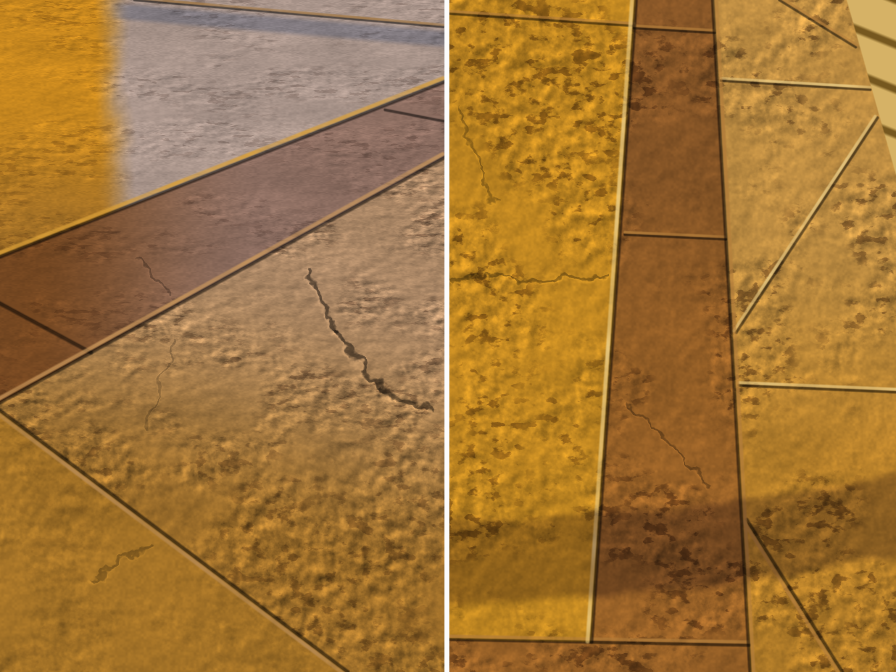
Write a Shadertoy shader that draws this texture.

```glsl
// Two panels of stamped stone paving in low sun, split by a white strip.
// Half-plane distances colour the slabs, shifted segments make lit grooves,
// and value noise gives mottling, relief, pits and cracks.

float hash(vec2 p) {
    vec3 q = fract(p.xyx * .1031);
    q += dot(q, q.yzx + 33.33);
    return fract((q.x + q.y) * q.z);
}

float noise(vec2 p) {
    vec2 i = floor(p), f = fract(p), e = vec2(0, 1);
    f = f * f * (3. - 2. * f);
    return mix(mix(hash(i), hash(i + e.yx), f.x),
               mix(hash(i + e), hash(i + 1.), f.x), f.y);
}

float fbm(vec2 p) {
    float sum = 0., amp = .533;
    for (int i = 0; i < 4; i++) {
        sum += amp * noise(p);
        p = mat2(1.6, 1.2, -1.2, 1.6) * p + 7.3;
        amp *= .5;
    }
    return sum;
}

// Lines are vec4(start, end); the positive side lies left of travel.
float side(vec2 p, vec4 l) {
    vec2 d = normalize(l.zw - l.xy);
    return dot(p - l.xy, vec2(-d.y, d.x));
}

float segment(vec2 p, vec4 l) {
    vec2 d = l.zw - l.xy, r = p - l.xy;
    return length(r - d * clamp(dot(r, d) / dot(d, d), 0., 1.));
}

float cover(float d, float soft) { return smoothstep(-soft, soft, d); }

// Dark groove with a lit rim on its positive side.
vec3 joint(vec3 col, vec2 p, vec4 l, float w, vec3 rim, float px) {
    vec2 n = normalize(vec2(l.y - l.w, l.z - l.x));
    float groove = 1. - smoothstep(w * .3, w + px, segment(p, l));
    float lit = 1. - smoothstep(w * .3, w + px, segment(p - n * w * 1.7, l));
    return mix(mix(col, col * .48, groove), rim, lit * (.5 + .4 * noise(p * 9.)));
}

// Wandering crack with a faint bright lip.
vec3 crack(vec3 col, vec2 p, vec4 l, float w, float depth) {
    vec2 q = p + .1 * (vec2(fbm(p * 13.), fbm(p * 13. + 31.)) - .5);
    w *= .2 + noise(p * 17.);
    float cut = 1. - smoothstep(w * .4, w + .006, segment(q, l));
    float lip = 1. - smoothstep(0., w + .012, segment(q + vec2(.6, 1) * w, l));
    return mix(col * (1. + .2 * lip * depth), col * .45, cut * depth);
}

// Mottling, side-lit relief and clustered dark pits.
vec3 stone(vec3 col, vec2 p, float rough, float pits) {
    float relief = fbm(p * 20.) - fbm(p * 20. + vec2(-.35, .45));
    float cluster = smoothstep(.36, .62, fbm(p * 3. + 4.));
    float pit = smoothstep(.56, .72, fbm(p * vec2(19, 29) + 9.)) * cluster;
    col *= .91 + .18 * fbm(p * 4.) + rough * relief * (.5 + cluster);
    col *= .96 + .08 * noise(p * 85.);
    return mix(col, col * vec3(.62, .57, .55), pit * pits);
}

vec3 leftPaving(vec2 p, float px) {
    vec4 upper = vec4(0, 1.854, 1.984, 2.635), lower = vec4(0, 1.203, 1.984, 2.297);
    vec4 diagonal = vec4(1.552, 0, 0, 1.167);
    vec3 peach = vec3(.8, .6, .36);
    float band = cover(side(p, lower), px), corner = cover(side(p, diagonal), px);
    // Ochre slabs, brown band, then a far slab half gold and half sky grey.
    vec3 c = mix(vec3(.6, .42, .16), vec3(.67, .53, .4), smoothstep(.8, 2.2, p.y + .25 * p.x));
    c = mix(c, vec3(.63, .44, .15), corner);
    vec3 brown = mix(vec3(.46, .28, .13), vec3(.55, .43, .38), smoothstep(.1, 1.2, p.x));
    c = mix(c, brown, band);
    float edge = .58 - .05 * p.y + .1 * fbm(p * 5.);
    vec3 gold = mix(vec3(.64, .44, .15), vec3(.78, .53, .12), smoothstep(1.9, 2.6, p.y));
    vec3 far = mix(gold, vec3(.66, .58, .54), cover(p.x - edge, .09));
    float strip = cover(.035 - abs(p.y - 2.995 + .085 * p.x), .015) * cover(p.x - .52, .06);
    far = mix(far, vec3(.45, .44, .48), strip * .75);
    c = mix(c, far, cover(side(p, upper), px));
    vec2 q = p * vec2(1, 1. + .4 * max(p.y - 1., 0.));
    c = stone(c, q, mix(.6 - .35 * corner, .22, band), mix(.55 - .45 * corner, .35, band));

    c = crack(c, p, vec4(1.38, 1.81, 1.51, 1.52), .012, .85);
    c = crack(c, p, vec4(1.51, 1.52, 1.69, 1.28), .017, .85);
    c = crack(c, p, vec4(1.7, 1.27, 1.9, 1.15), .014, .8);
    c = crack(c, p, vec4(.79, 1.49, .66, 1.1), .007, .4);
    c = crack(c, p, vec4(.68, .56, .41, .41), .007, .5);
    c = crack(c, p, vec4(.65, 1.84, .73, 1.67), .007, .5);

    c = joint(c, p, vec4(.6, 3, 1.98, 2.88), .005, peach * .8, px);
    c = joint(c, p, vec4(0, 1.646, .406, 1.427), .011, brown, px);
    c = joint(c, p, vec4(1.72, 2.51, 1.98, 2.46), .007, brown, px);
    c = joint(c, p, upper, .01, vec3(.86, .63, .22), px);
    c = joint(c, p, lower, .01, peach, px);
    return joint(c, p, diagonal, .01, peach * .9, px);
}

vec3 rightPaving(vec2 p, float px) {
    vec4 inner = vec4(2.64, .135, 2.839, 3), outer = vec4(3.182, 3, 3.349, 0);
    vec4 foot = vec4(2, .146, 3.344, .12);
    vec3 cream = vec3(.92, .8, .52), dull = vec3(.7, .49, .23);
    float band = max(cover(-side(p, inner), px), cover(-side(p, foot), px));
    vec3 brown = mix(vec3(.58, .37, .15), vec3(.52, .33, .15), smoothstep(1.2, 2.4, p.y));
    vec3 pale = mix(vec3(.7, .49, .16), vec3(.74, .55, .26), smoothstep(.8, 2., p.y));
    vec3 c = mix(vec3(.74, .52, .13), brown, band);
    c = stone(mix(c, pale, cover(side(p, outer), px)), p, .45, .8);

    c = crack(c, p, vec4(2.02, 1.76, 2.7, 1.76), .008, .6);
    c = crack(c, p, vec4(2.05, 2.5, 2.21, 2.1), .006, .5);
    c = crack(c, p, vec4(2.81, 1.2, 3.18, .84), .006, .55);

    c = joint(c, p, vec4(2, 2.94, 2.83, 2.885), .006, dull, px);
    c = joint(c, p, vec4(2.83, 2.875, 3.19, 2.854), .006, dull, px);
    c = joint(c, p, vec4(2.79, 1.953, 3.24, 1.932), .006, dull, px);
    c = joint(c, p, foot, .008, dull, px);
    c = joint(c, p, vec4(3.22, 2.64, 3.885, 2.6), .006, cream, px);
    c = joint(c, p, vec4(3.48, 3, 3.82, 2.79), .006, dull, px);
    c = joint(c, p, vec4(3.286, 1.516, 3.917, 2.474), .007, cream, px);
    c = joint(c, p, vec4(3.3, 1.28, 4, 1.25), .007, cream, px);
    c = joint(c, p, vec4(3.76, 0, 3.333, .68), .009, dull, px);
    c = joint(c, p, inner, .01, cream, px);
    c = joint(c, p, outer, .009, dull, px);
    // Slanted shadow, then pale planks beyond the paving.
    float t = p.x - 2., rise = .655 + .0525 * t * t + .05 * fbm(p * 6.);
    c *= 1. - cover(.185 - abs(p.y - rise + .185), .03) * vec3(.26, .28, .2);
    float gap = smoothstep(.36, .46, abs(fract(p.y * 5. + p.x * 2.) - .5));
    vec3 wood = mix(vec3(.84, .7, .4), vec3(.46, .34, .12), gap);
    return mix(c, wood, cover(side(p, vec4(3.78, 3, 4, 2.22)), px));
}

void mainImage(out vec4 fragColor, in vec2 fragCoord) {
    vec2 p = fragCoord / iResolution.xy * vec2(4, 3);
    float px = 3. / iResolution.y;
    vec3 col = p.x < 1.995 ? leftPaving(p, px) : rightPaving(p, px);
    fragColor = vec4(mix(col, vec3(.99), cover(.011 - abs(p.x - 1.995), px * .6)), 1);
}
```
